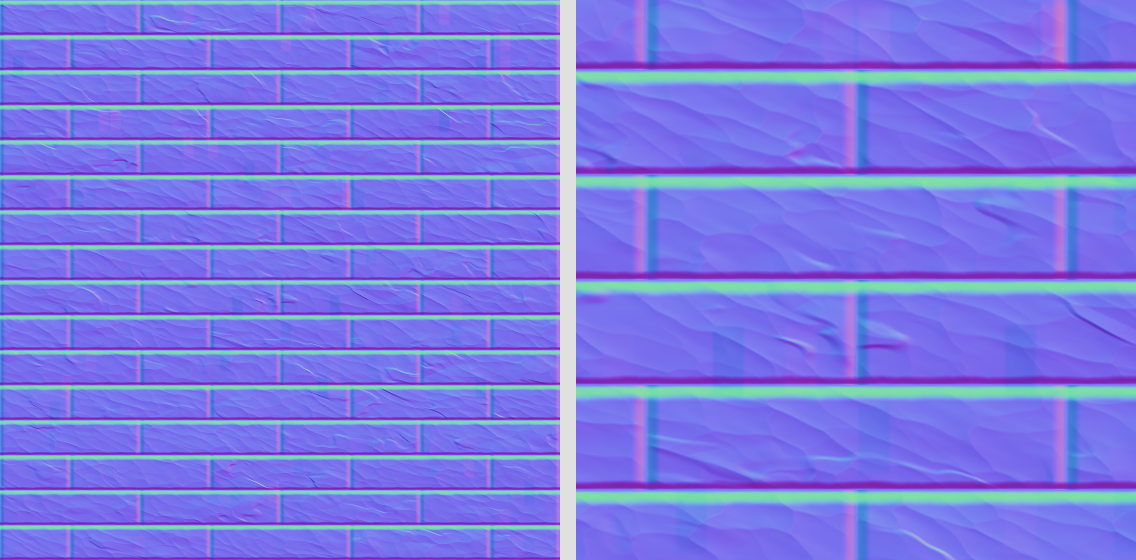
Left: the whole. Right: its middle third, enlarged.
Write a Shadertoy shader that draws this texture map.

```glsl
const vec2 BRICKS = vec2(4.0, 16.0);

vec2 hash2(vec2 p) {
    vec2 k = vec2(dot(p, vec2(127.1, 311.7)), dot(p, vec2(269.5, 183.3)));
    return fract(sin(k) * 43758.5);
}

// Distance to the nearest scattered cell centre
float cellular(vec2 p) {
    vec2 cell = floor(p), f = fract(p);
    float nearest = 4.0;
    for (int y = -1; y <= 1; y++)
    for (int x = -1; x <= 1; x++) {
        vec2 o = vec2(x, y);
        vec2 d = o + hash2(cell + o) - f;
        nearest = min(nearest, dot(d, d));
    }
    return sqrt(nearest);
}

float layeredSines(vec2 p) {
    float sum = 0.0, amp = 0.5;
    for (int i = 0; i < 4; i++) {
        sum += amp * sin(p.x + 1.7 * sin(p.y * 0.8 + float(i)));
        p = mat2(1.6, 1.2, -1.2, 1.6) * p + 3.1;
        amp *= 0.5;
    }
    return sum;
}

// Chiselled stone height: slanted facets plus ledges in worn areas
float reliefHeight(vec2 p, float wear) {
    vec2 q = vec2(dot(p, vec2(0.94, -0.34)) * 24.0, dot(p, vec2(0.34, 0.94)) * 62.0);
    q += 0.7 * vec2(layeredSines(q * 0.7), layeredSines(q.yx * 0.8 + 4.0));
    float facet = cellular(q);
    float ledge = smoothstep(-0.12, 0.12, layeredSines(q * 0.7 + 9.0));
    float chipped = 1.0 - smoothstep(0.15, 0.6, cellular(p * vec2(9.0, 20.0)));
    return 0.0013 * facet * facet + 0.0013 * wear * chipped * ledge;
}

vec2 reliefSlope(vec2 p, float wear, float e) {
    float h = reliefHeight(p, wear);
    return vec2(h - reliefHeight(p + vec2(e, 0.0), wear),
                h - reliefHeight(p + vec2(0.0, e), wear)) / e;
}

// Band that rises from the joint and fades into the face
float bevel(float d, float width) {
    return smoothstep(0.0, 0.25 * width, d) * (1.0 - smoothstep(0.4 * width, width, d));
}

// Sparse faint upright blocks leaning left or right
float ghostBlocks(vec2 uv) {
    vec2 g = uv * vec2(46.0, 21.0);
    vec2 f = fract(g), rnd = hash2(floor(g) + 51.0);
    vec2 box = smoothstep(0.0, 0.15, f) * (1.0 - smoothstep(0.85, 1.0, f));
    return step(0.9, rnd.x) * (rnd.y - 0.5) * box.x * box.y;
}

vec3 encodeNormal(vec2 slope) {
    vec3 n = normalize(vec3(slope, 1.0));
    return vec3(0.5 + 0.5 * n.xy, 0.07 + 0.87 * n.z);
}

void mainImage(out vec4 fragColor, in vec2 fragCoord) {
    vec2 uv = fragCoord / iResolution.xy;

    // Running bond: every other course shifts half a brick
    vec2 grid = uv * BRICKS;
    grid.x += 0.5 * (1.0 - mod(floor(grid.y), 2.0));
    vec2 brick = floor(grid), local = fract(grid);
    vec2 seed = hash2(brick + 3.0);

    // Distances to the four edges, slightly uneven
    float wobble = 0.0006 * layeredSines(uv * vec2(130.0, 90.0));
    vec2 low = local / BRICKS, high = (1.0 - local) / BRICKS;
    float left = min(low.x, uv.x), right = min(high.x, 1.0 - uv.x);
    float top = bevel(high.y + wobble * smoothstep(0.0, 0.004, high.y), 0.0105);
    float bottom = bevel(low.y + wobble * smoothstep(0.0, 0.003, low.y), 0.0062);
    float leftBand = bevel(left, 0.0095), rightBand = bevel(right, 0.0095);

    // Stone face, fading out at the joints
    float face = smoothstep(0.0, 0.007, min(min(left, right), min(low.y, high.y)));
    float wear = mix(0.3, 1.3, seed.x);
    vec2 slope = reliefSlope(uv + 7.0 * seed, wear, 0.0015) * mix(0.25, 1.0, face);
    float tilt = mix(-0.18, -0.06, local.y) + 0.06 * (seed.y - 0.5);
    slope += vec2(-0.06, tilt) * face;
    slope.x += 0.35 * ghostBlocks(uv);

    // Bevelled rims
    slope.y += 1.12 * top - 0.95 * bottom;
    slope.x += (0.44 * rightBand - 0.52 * leftBand) * (1.0 - 0.8 * max(top, bottom));

    fragColor = vec4(encodeNormal(slope), 1.0);
}
```
